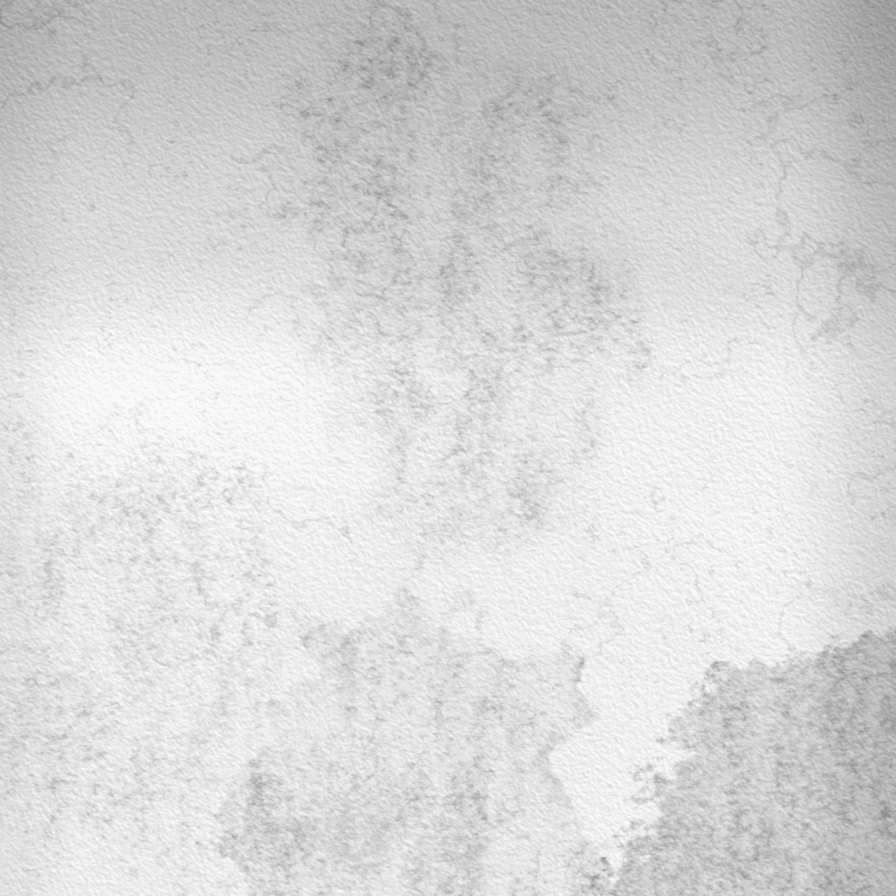
Write a WebGL 1 fragment shader that draws this texture.

```glsl
precision highp float;
// Weathered pale plaster: a broad light falloff, speckled damp stains with
// ragged rims, broken hairline cracks and a fine embossed grain.
// All layers come from gradient noise, summed into one grey tone.

uniform vec2 u_resolution;

// Random unit vector for a lattice point
vec2 randomGradient(vec2 cell) {
  vec3 q = fract(cell.xyx * vec3(0.1031, 0.1030, 0.0973));
  q += dot(q, q.yzx + 33.33);
  float angle = 6.2832 * fract((q.x + q.y) * q.z);
  return vec2(cos(angle), sin(angle));
}

float gradientNoise(vec2 p) {
  vec2 i = floor(p);
  vec2 f = p - i;
  vec2 u = f * f * f * (f * (f * 6.0 - 15.0) + 10.0);
  vec2 e = vec2(1.0, 0.0);
  float a = dot(randomGradient(i), f);
  float b = dot(randomGradient(i + e.xy), f - e.xy);
  float c = dot(randomGradient(i + e.yx), f - e.yx);
  float d = dot(randomGradient(i + e.xx), f - e.xx);
  return mix(mix(a, b, u.x), mix(c, d, u.x), u.y);
}

float fbm(vec2 p) {
  float sum = 0.0;
  float amplitude = 0.6;
  for (int octave = 0; octave < 5; octave++) {
    sum += amplitude * gradientNoise(p);
    p = mat2(1.6, 1.2, -1.2, 1.6) * p + 17.3;
    amplitude *= 0.55;
  }
  return sum;
}

// Slope of a bumpy surface towards the light, bumps drawn out along turn
float emboss(vec2 uv, float scale, float turn, vec2 lightStep) {
  float c = cos(turn);
  float s = sin(turn);
  mat2 lattice = mat2(c, -s, s, c);
  vec2 p = lattice * uv * scale * vec2(0.85, 1.1);
  vec2 offset = lattice * lightStep;
  return gradientNoise(p + offset) - gradientNoise(p - offset);
}

// Positive inside an ellipse whose outline is displaced by ragged
float patchField(vec2 uv, vec2 center, vec2 radius, float ragged) {
  return 1.0 - length((uv - center) / radius) + ragged;
}

// Thin line along the zero level of a noise, kept only in scattered stretches
float crack(vec2 uv, float scale, float width) {
  vec2 p = uv * scale;
  float line = abs(fbm(p));
  float kept = smoothstep(0.0, 0.25, gradientNoise(p * 0.9 + 41.0));
  return kept * (1.0 - smoothstep(0.0, width * scale, line));
}

// Broad lighting: bright below, dim at the top and the side edges
float wallLight(vec2 uv, float cloud) {
  float height = uv.y + 0.08 * cloud;
  float tone = 0.938 - 0.085 * smoothstep(0.57, 0.73, height);
  tone -= 0.125 * smoothstep(0.72, 1.02, uv.y);
  tone -= 0.12 * smoothstep(0.86, 1.02, uv.x);
  tone -= 0.06 * (1.0 - smoothstep(-0.02, 0.1, uv.x));
  vec2 glow = (uv - vec2(0.2, 0.57)) / vec2(0.2, 0.11);
  tone += 0.035 * exp(-dot(glow, glow));
  return tone + 0.03 * cloud;
}

void main() {
  vec2 uv = gl_FragCoord.xy / u_resolution;

  // Shared noise layers, from broad shapes to small dashes
  float cloud = fbm(uv * 3.0 + 5.0);
  float ragged = fbm(uv * 7.0 + 23.0);
  float streaks = fbm(uv * vec2(22.0, 8.0) + 60.0);
  float flecks = fbm(uv * vec2(46.0, 60.0) + 90.0);
  float dashes = fbm(uv * vec2(110.0, 160.0) + 130.0);
  float speckle = 0.5 * flecks + 0.7 * dashes;
  float mottle = smoothstep(-0.3, 0.4, 0.6 * streaks + speckle);

  // Damp stains: two with crisp outlines, two that fade away
  float edge = 0.2 * ragged + 0.15 * flecks;
  float corner = patchField(uv, vec2(1.04, -0.03), vec2(0.36, 0.34), edge);
  float lower = patchField(uv, vec2(0.45, 0.1), vec2(0.2, 0.24), 0.8 * ragged);
  float column = patchField(uv, vec2(0.51, 0.68), vec2(0.24, 0.42), 0.8 * ragged);
  float drift = patchField(uv, vec2(0.15, 0.27), vec2(0.28, 0.32), 0.6 * ragged);
  float stain = smoothstep(0.0, 0.06, corner) * (0.09 + 0.11 * mottle);
  float lowerFade = 0.6 + 0.4 * smoothstep(-0.2, 0.25, cloud + streaks);
  stain += smoothstep(0.0, 0.06, lower) * lowerFade * (0.04 + 0.09 * mottle);
  stain += smoothstep(0.0, 0.55, column) * (0.02 + 0.08 * mottle);
  stain += smoothstep(0.0, 0.6, drift) * 0.07 * mottle;

  // Loose dark dashes gathered in clusters across the rest of the wall
  float cluster = smoothstep(-0.35, 0.3, ragged + 0.5 * streaks);
  stain += 0.09 * cluster * smoothstep(0.1, 0.45, speckle + 0.3 * streaks);

  // Darker rim where a stain ends, and hairline cracks
  float rim = 1.0 - smoothstep(0.0, 0.04, abs(lower - 0.02));
  rim *= smoothstep(0.1, 0.3, uv.y) * smoothstep(-0.25, 0.15, streaks);
  float cracks = crack(uv + 0.3, 5.0, 0.006);
  cracks += 0.8 * crack(uv * vec2(0.8, 1.1) + 3.7, 8.0, 0.005);
  cracks *= smoothstep(-0.45, 0.1, speckle);

  // Fine relief of the plaster, lit from above and slightly from the right
  vec2 lightStep = vec2(0.14, 0.25);
  float grain = 0.35 * emboss(uv + 0.1, 120.0, -0.4, lightStep);
  grain += 0.7 * emboss(uv + 0.7, 185.0, -0.7, lightStep);
  grain += 0.8 * emboss(uv + 1.3, 280.0, -0.5, lightStep);

  float tone = wallLight(uv, cloud) - stain;
  tone -= 0.05 * rim + 0.075 * min(cracks, 1.0);
  tone += 0.068 * grain;
  gl_FragColor = vec4(vec3(clamp(tone, 0.5, 0.975)), 1.0);
}
```
